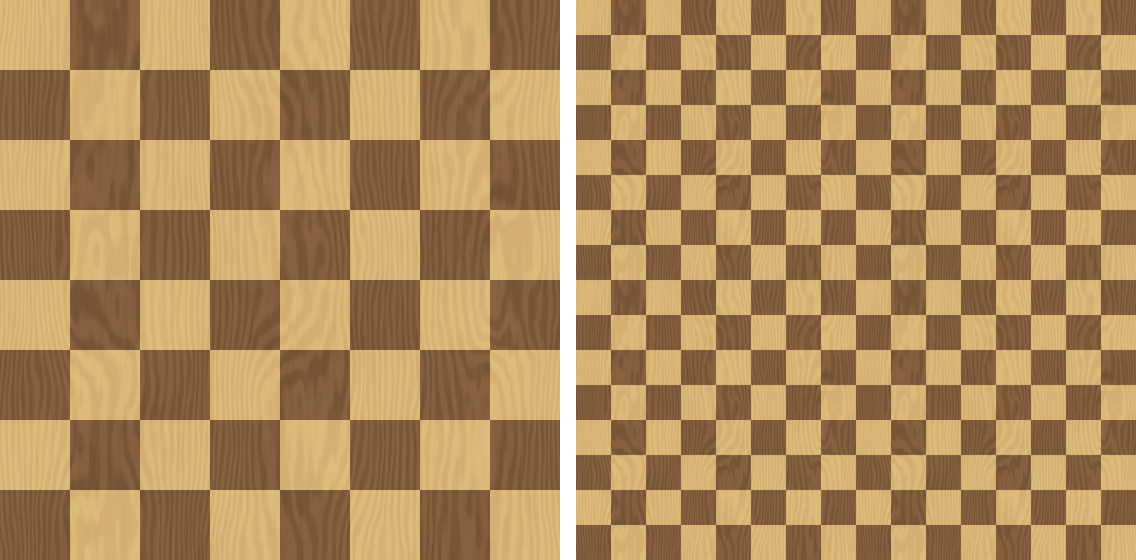
Left, the tile; right, the same tile 2 across and 2 down.
Reproduce this pattern procedurally as a three.js fragment shader.

```glsl
varying vec2 vUv;

const float PI = 3.14159265;
const float SQUARES = 8.0;
const vec3 MAPLE_PALE = vec3(0.868, 0.740, 0.487);
const vec3 MAPLE_DEEP = vec3(0.826, 0.676, 0.446);
const vec3 WALNUT_PALE = vec3(0.540, 0.390, 0.255);
const vec3 WALNUT_DEEP = vec3(0.450, 0.320, 0.203);

float hash(vec2 p, float seed) {
  vec3 q = fract(vec3(p.xyx + seed) * vec3(0.1031, 0.1030, 0.0973));
  q += dot(q, q.yzx + 33.33);
  return fract((q.x + q.y) * q.z);
}

// Value noise in -1..1 that wraps after a whole number of cells
float wrapNoise(vec2 uv, vec2 cells, float seed) {
  vec2 p = uv * cells;
  vec2 i = floor(p);
  vec2 f = fract(p);
  f = f * f * f * (f * (f * 6.0 - 15.0) + 10.0);
  vec2 a = mod(i, cells);
  vec2 b = mod(i + 1.0, cells);
  float low = mix(hash(a, seed), hash(vec2(b.x, a.y), seed), f.x);
  float high = mix(hash(vec2(a.x, b.y), seed), hash(b, seed), f.x);
  return mix(low, high, f.y) * 2.0 - 1.0;
}

// Growth rings: dense in some boards, broad and arched in others
float ringPhase(vec2 uv) {
  float phase = 62.0 * uv.x - 2.6 * sin(6.0 * PI * (uv.x - 0.19));
  phase += 2.2 * wrapNoise(uv, vec2(8.0, 4.0), 3.0);
  phase += 0.6 * wrapNoise(uv, vec2(24.0, 9.0), 11.0);
  phase += 0.22 * wrapNoise(uv, vec2(110.0, 20.0), 23.0);
  return phase;
}

// Grain depth, 0 for pale wood and 1 for deep wood
float woodGrain(vec2 uv) {
  float wave = 0.5 + 0.5 * sin(2.0 * PI * ringPhase(uv));
  float rings = smoothstep(0.1, 0.9, wave);
  float fibres = wrapNoise(uv, vec2(220.0, 18.0), 37.0);
  float pores = smoothstep(0.45, 0.9, wrapNoise(uv, vec2(256.0, 40.0), 51.0));
  float tone = wrapNoise(uv, vec2(10.0, 5.0), 67.0);
  return clamp(0.12 + 0.7 * rings + 0.16 * fibres + 0.15 * pores + 0.12 * tone, 0.0, 1.0);
}

// Checkerboard mask with softened edges, 0 in the lower left square
float checker(vec2 uv, float count, float softness) {
  vec2 side = smoothstep(-softness, softness, sin(PI * count * uv));
  return side.x + side.y - 2.0 * side.x * side.y;
}

void main() {
  float grain = woodGrain(vUv);
  vec3 walnut = mix(WALNUT_PALE, WALNUT_DEEP, grain);
  vec3 maple = mix(MAPLE_PALE, MAPLE_DEEP, grain);
  gl_FragColor = vec4(mix(walnut, maple, checker(vUv, SQUARES, 0.02)), 1.0);
}
```
